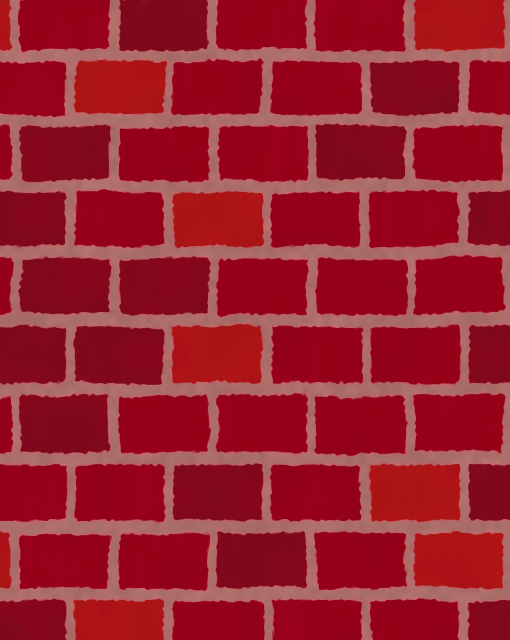
A Shadertoy shader for this pattern:

```glsl
const vec2 PITCH = vec2(0.1540, 0.1046);       // brick plus joint, in canvas heights
const vec2 HALF_BRICK = vec2(0.0694, 0.0424);
const float FIRST_JOINT = 0.086;               // first bed joint below the top edge
const float EVEN_START = 0.0247;               // first upright joint in even rows
const float ODD_START = 0.1094;                // and in odd rows
const float CORNER = 0.004;
const float BED_DRIFT = 0.006;                 // slow unevenness of the row heights
const float WOBBLE = 0.0055;                   // hand-drawn waviness of the edges
const float RAGGED = 0.0042;                   // fine roughness of the edges
const float JITTER = 0.0035;                   // shift of each brick
const float TILT = 0.03;                       // slope of each brick
const float SOFTNESS = 0.0013;

const vec3 RED = vec3(0.585, 0.005, 0.095);
const vec3 DARK = vec3(0.505, 0.030, 0.112);
const vec3 ORANGE = vec3(0.680, 0.080, 0.085);
const vec3 MORTAR = vec3(0.670, 0.430, 0.410);
const vec3 MORTAR_EDGE = vec3(0.730, 0.400, 0.410);

const float SLOTS = 5.0;                       // tones are dealt out per five bricks
const float ORANGE_ROWS = 0.85;                // share of rows with an orange brick
const float EXTRA_DARK = 0.10;                 // chance of further dark bricks

float hash(vec2 p) {
    vec3 q = fract(p.xyx * 0.1031);
    q += dot(q, q.yzx + 33.33);
    return fract((q.x + q.y) * q.z);
}

float noise(vec2 p) {
    vec2 i = floor(p), f = fract(p);
    f = f * f * (3.0 - 2.0 * f);
    float low = mix(hash(i), hash(i + vec2(1, 0)), f.x);
    float high = mix(hash(i + vec2(0, 1)), hash(i + vec2(1, 1)), f.x);
    return mix(low, high, f.y);
}

vec2 noise2(vec2 p) {
    return vec2(noise(p + 11.0), noise(p + 57.0)) - 0.5;
}

float roundedBox(vec2 p, vec2 halfSize, float radius) {
    vec2 q = abs(p) - halfSize + radius;
    return length(max(q, 0.0)) + min(max(q.x, q.y), 0.0) - radius;
}

// Deals one orange and one dark brick into each run of five
vec3 brickTone(vec2 id) {
    float slot = mod(id.x, SLOTS);
    float orangeSlot = floor(SLOTS * hash(vec2(id.y, 3.0)));
    float step = 1.0 + floor((SLOTS - 1.0) * hash(vec2(id.y, 19.0)));
    float darkSlot = mod(orangeSlot + step, SLOTS);
    if (slot == orangeSlot && hash(vec2(id.y, 41.0)) < ORANGE_ROWS) return ORANGE;
    if (slot == darkSlot || hash(id + 71.0) < EXTRA_DARK) return DARK;
    return RED;
}

void mainImage(out vec4 fragColor, in vec2 fragCoord) {
    vec2 p = fragCoord / iResolution.y;
    p.y = 1.0 - p.y;

    // Uneven edges and rows
    vec2 q = p + WOBBLE * noise2(p * 24.0) + RAGGED * noise2(p * 165.0);
    q.y += BED_DRIFT * sin(6.0 * (p.y - 0.1));

    // Running bond: locate the brick
    float row = floor((q.y - FIRST_JOINT) / PITCH.y) + 1.0;
    float start = mod(row, 2.0) < 0.5 ? EVEN_START : ODD_START;
    float column = floor((q.x - start) / PITCH.x);
    vec2 id = vec2(column + 2.0, row + 2.0);
    vec2 center = vec2(start, FIRST_JOINT) + vec2(column + 0.5, row - 0.5) * PITCH;

    // Small differences in placement
    vec2 local = q - center;
    local += JITTER * (vec2(hash(id + 5.0), hash(id + 23.0)) - 0.5);
    local.y += TILT * (hash(id + 37.0) - 0.5) * local.x;
    local.x += TILT * (hash(id + 53.0) - 0.5) * local.y;
    float d = roundedBox(local, HALF_BRICK, CORNER);

    // Brick face: flat paint with faint patches and upright streaks
    vec3 tone = brickTone(id);
    float patches = noise(p * 18.0 + id * 7.0) - 0.5;
    float streaks = noise(p * vec2(130.0, 12.0)) - 0.5;
    vec3 face = tone * (1.0 + 0.05 * patches + 0.025 * streaks);
    face = mix(face, RED, 0.25 * smoothstep(0.1, 0.4, patches));

    // Mortar: pinker beside the bricks, greyer along the middle
    vec3 joint = mix(MORTAR_EDGE, MORTAR, smoothstep(0.001, 0.005, d));
    joint *= 1.0 + 0.08 * (noise(p * 90.0) - 0.5) + 0.05 * (noise(p * 22.0) - 0.5);

    float blur = max(SOFTNESS, 0.75 / iResolution.y);
    fragColor = vec4(mix(face, joint, smoothstep(-blur, blur, d)), 1.0);
}
```
